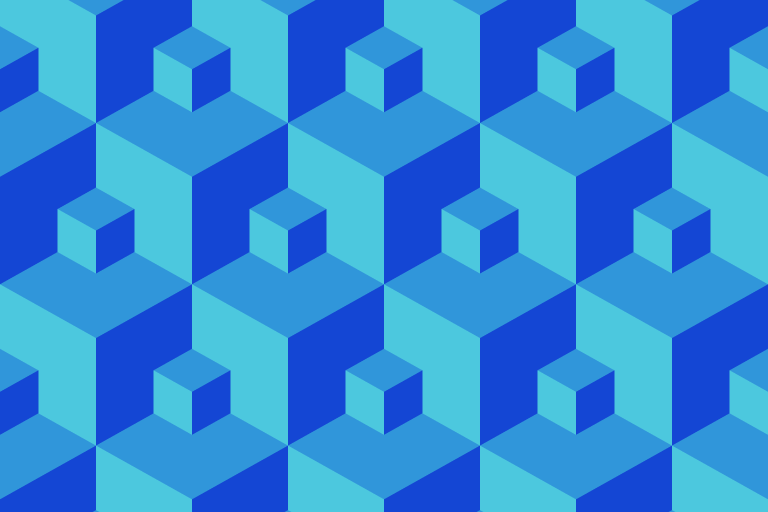
Reproduce this pattern procedurally as a WebGL 2 fragment shader.

```glsl
#version 300 es
precision highp float;
// Isometric cubes on a hexagonal lattice, four across, alternate rows shifted.
// Each hexagonal cell shows three faces meeting at its centre, where a smaller
// cube sits: the same three faces, point-mirrored inside a scaled hexagon.

uniform vec2 u_resolution;
out vec4 outColor;

// Lengths are fractions of the canvas width.
const vec2 HEX_SIZE = vec2(0.125, 0.14);       // half width, half height of a cell
const vec2 CELL_CENTRE = vec2(0.125, 0.3665);  // centre of one cell
const float SMALL_CUBE = 0.4;                  // small cube relative to its cell
const int SAMPLES = 4;                         // antialiasing samples per axis

const vec3 TOP_BLUE = vec3(0.19, 0.59, 0.855);
const vec3 LIGHT_CYAN = vec3(0.30, 0.783, 0.87);
const vec3 DEEP_BLUE = vec3(0.08, 0.274, 0.83);

// Hexagonal norm: 1 on the outline with corners (0, +-1) and (+-1, +-0.5).
float hexNorm(vec2 q) {
    q = abs(q);
    return max(q.x, 0.5 * q.x + q.y);
}

// Offset from the nearest cell centre, using two interleaved grids.
vec2 hexCell(vec2 q) {
    const vec2 period = vec2(2.0, 3.0);
    vec2 a = mod(q + 0.5 * period, period) - 0.5 * period;
    vec2 b = mod(q, period) - 0.5 * period;
    return hexNorm(a) < hexNorm(b) ? a : b;
}

// Three faces meeting at the origin, with the horizontal one below it.
vec3 faceColor(vec2 q) {
    if (q.y < -0.5 * abs(q.x)) return TOP_BLUE;
    return q.x > 0.0 ? LIGHT_CYAN : DEEP_BLUE;
}

vec3 pattern(vec2 p) {
    vec2 q = hexCell((p - CELL_CENTRE) / HEX_SIZE);
    return faceColor(hexNorm(q) < SMALL_CUBE ? -q : q);
}

void main() {
    // Average a regular grid of samples inside the pixel.
    vec3 sum = vec3(0.0);
    for (int j = 0; j < SAMPLES; j++) {
        for (int i = 0; i < SAMPLES; i++) {
            vec2 jitter = (vec2(i, j) + 0.5) / float(SAMPLES) - 0.5;
            sum += pattern((gl_FragCoord.xy + jitter) / u_resolution.x);
        }
    }
    outColor = vec4(sum / float(SAMPLES * SAMPLES), 1.0);
}
```
